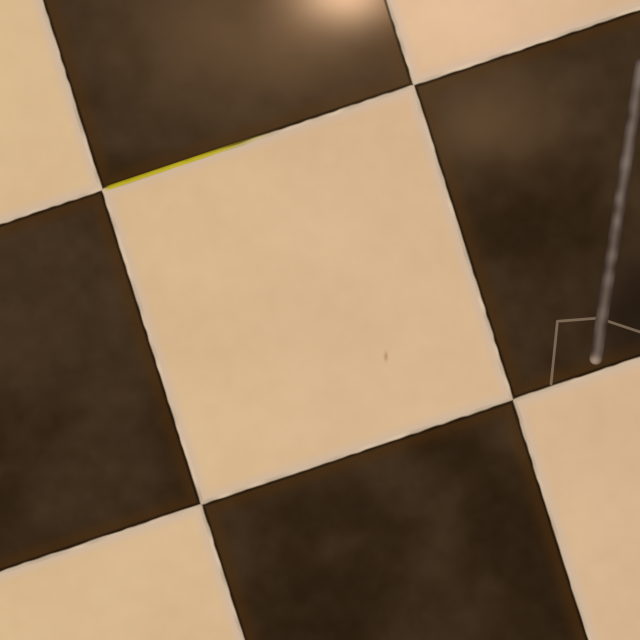
This pattern is drawn by a WebGL 2 fragment shader. Its source:

```glsl
#version 300 es
precision highp float;
// Tilted checkerboard floor of cream and dark brown tiles, with pale joints, a lamp glare and a thin rod.
uniform vec2 u_resolution;
out vec4 fragColor;

float hash(vec2 p) {
    vec3 q = fract(vec3(p.xyx) * 0.1031);
    q += dot(q, q.yzx + 33.33);
    return fract((q.x + q.y) * q.z);
}

float noise(vec2 p) {
    vec2 i = floor(p), f = fract(p);
    f = f * f * (3.0 - 2.0 * f);
    return mix(mix(hash(i), hash(i + vec2(1, 0)), f.x),
               mix(hash(i + vec2(0, 1)), hash(i + vec2(1, 1)), f.x), f.y);
}

float fbm(vec2 p) {
    float sum = 0.0, amp = 0.53;
    for (int k = 0; k < 4; k++) {
        sum += amp * noise(p);
        p = mat2(1.6, 1.2, -1.2, 1.6) * p + 7.3;
        amp *= 0.5;
    }
    return sum;
}

float segment(vec2 p, vec2 a, vec2 b) {
    vec2 pa = p - a, ba = b - a;
    return length(pa - ba * clamp(dot(pa, ba) / dot(ba, ba), 0.0, 1.0));
}

float glow(vec2 p, vec2 center, vec2 size) {
    vec2 d = (p - center) / size;
    return exp(-dot(d, d));
}

void main() {
    vec2 p = gl_FragCoord.xy / u_resolution;
    float px = 1.0 / min(u_resolution.x, u_resolution.y);

    // Tile coordinates along the two slanted joint directions
    vec2 d = p - vec2(0.3145, 0.212);
    vec2 tile = vec2(d.x * 0.4915 + d.y * 0.155, d.y * 0.487 - d.x * 0.1635) / 0.2647;
    vec2 cell = floor(tile), f = fract(tile);
    vec2 border = min(f, 1.0 - f) * 0.514;
    float edge = min(border.x, border.y);
    float isLight = 1.0 - mod(cell.x + cell.y, 2.0);
    float side = edge * (2.0 * isLight - 1.0);
    side += 0.0016 * (noise(p * 75.0) - 0.5);

    float cloud = fbm(p * 6.0 + cell * 9.0);
    float grain = fbm(p * 45.0) - 0.5;

    // Cream tiles with a pale worn rim
    vec3 cream = mix(vec3(0.82, 0.685, 0.535), vec3(0.86, 0.735, 0.575), cloud);
    cream += vec3(0.015, 0.025, 0.0) * (0.5 - p.x) + 0.02 * grain;
    cream = mix(cream, vec3(0.81, 0.71, 0.61), 0.85 * (1.0 - smoothstep(0.005, 0.022, edge)));
    cream += vec3(0.05, 0.03, 0.04) * glow(p, vec2(0.72, 1.0), vec2(0.16, 0.13));
    cream = mix(cream, vec3(0.65, 0.49, 0.35), 0.6 * glow(p, vec2(0.603, 0.443), vec2(0.003, 0.007)));

    // Dark tiles with cloudy stains and warm edges
    vec3 dark = mix(vec3(0.18, 0.125, 0.07), vec3(0.26, 0.195, 0.13), smoothstep(0.25, 0.75, cloud));
    dark += 0.035 * grain;
    dark = mix(dark, vec3(0.29, 0.18, 0.07), 0.55 * (1.0 - smoothstep(0.006, 0.035, edge)));
    dark = mix(dark, vec3(0.37, 0.28, 0.19), 0.75 * glow(p, vec2(0.76, 0.80), vec2(0.12, 0.09)) * (0.4 + cloud));
    dark = mix(dark, vec3(0.10, 0.07, 0.05), 0.6 * glow(p, vec2(1.0, 0.52), vec2(0.06, 0.08)));

    // Lamp glare on the upper dark tile
    dark = mix(dark, vec3(0.42, 0.32, 0.22), 0.75 * glow(p, vec2(0.46, 0.95), vec2(0.24, 0.12)) * (0.5 + cloud));
    dark = mix(dark, vec3(0.95, 0.77, 0.61), 0.95 * glow(p, vec2(0.54, 1.01), vec2(0.085, 0.055)));

    // Joint: shadow on the dark side, pale filler on the cream side
    dark *= 1.0 - 0.45 * (1.0 - smoothstep(0.002, 0.007, edge));
    vec3 color = mix(dark, cream, smoothstep(-px, px, side));
    float filler = smoothstep(-0.0015 - px, -0.0015 + px, side) * (1.0 - smoothstep(0.003, 0.003 + 2.0 * px, side));
    color = mix(color, vec3(0.80, 0.72, 0.62) * (0.85 + 0.25 * noise(p * 40.0)), 0.65 * filler);

    // Yellow tint on part of the upper joint
    float tint = smoothstep(0.0, 0.03, tile.x) * (1.0 - smoothstep(0.3, 0.58, tile.x));
    color = mix(color, vec3(0.74, 0.68, 0.08), 0.8 * tint * (1.0 - smoothstep(0.002, 0.005, abs(tile.y - 1.0) * 0.514)));

    // Thin bent wire beside the rod
    float wire = min(segment(p, vec2(0.861, 0.400), vec2(0.871, 0.498)),
                     segment(p, vec2(0.871, 0.498), vec2(0.935, 0.503)));
    wire = min(wire, segment(p, vec2(0.935, 0.503), vec2(1.01, 0.478)));
    color = mix(color, vec3(0.58, 0.50, 0.42), 0.7 * (1.0 - smoothstep(0.001, 0.001 + 1.5 * px, wire)));

    // Grey rod with a lit core and a pale tip
    float rod = segment(p, vec2(0.931, 0.440), vec2(1.002, 0.90));
    vec3 metal = mix(vec3(0.43, 0.37, 0.33), vec3(0.26, 0.21, 0.18), smoothstep(0.0, 0.011, rod));
    metal += 0.12 * (noise(p * 55.0) - 0.5);
    metal = mix(metal, vec3(0.62, 0.53, 0.46), glow(p, vec2(0.929, 0.436), vec2(0.010, 0.008)));
    color = mix(color, metal, 1.0 - smoothstep(0.010 - px, 0.010 + px, rod));

    fragColor = vec4(clamp(color, 0.0, 1.0), 1.0);
}
```
